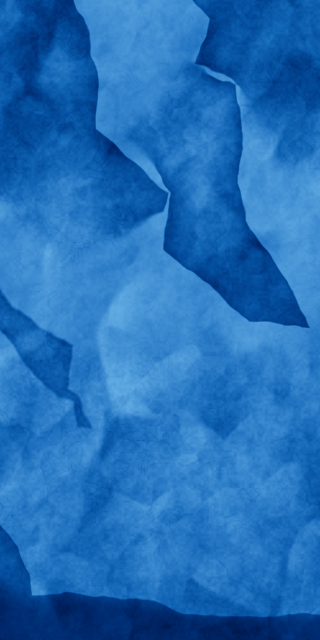
Write a Shadertoy shader that draws this texture.

```glsl
// Crumpled blue tissue paper: overlapping translucent folds, creased facets and fibre grain.

const vec3 PALETTE[8] = vec3[8](
    vec3(0.00, 0.08, 0.28), vec3(0.00, 0.17, 0.44), vec3(0.01, 0.30, 0.61), vec3(0.06, 0.39, 0.70),
    vec3(0.14, 0.46, 0.76), vec3(0.21, 0.52, 0.80), vec3(0.29, 0.59, 0.84), vec3(0.38, 0.67, 0.89));

const float CRUMPLE = 0.17;     // contrast of the creased facets
const float GRAIN = 0.085;      // contrast of the paper grain
const float FIBRE = 0.045;      // darkness of the fibres
const float EDGE = 0.0035;      // softness of a crisp fold
const float WOBBLE = 0.022;     // irregularity of fold outlines

// Outlines of the large folds; canvas width is 1, height is 2
const int N = 12;
const vec2 LEFT_SHEET[N] = vec2[N](
    vec2(-0.1, 2.1), vec2(0.21, 2.1), vec2(0.235, 2.0), vec2(0.307, 1.766), vec2(0.305, 1.6), vec2(0.39, 1.505),
    vec2(0.53, 1.396), vec2(0.515, 1.336), vec2(0.34, 1.245), vec2(0.195, 1.167), vec2(0.0, 1.388), vec2(-0.1, 1.48));
const vec2 RIGHT_SHEET[N] = vec2[N](
    vec2(0.58, 2.1), vec2(0.6, 2.0), vec2(0.651, 1.948), vec2(0.635, 1.88), vec2(0.609, 1.805), vec2(0.66, 1.785),
    vec2(0.703, 1.77), vec2(0.755, 1.727), vec2(0.79, 1.62), vec2(0.87, 1.5), vec2(1.1, 1.45), vec2(1.1, 2.1));
const vec2 CENTRE_FOLD[N] = vec2[N](
    vec2(0.604, 1.792), vec2(0.742, 1.734), vec2(0.763, 1.531), vec2(0.74, 1.448), vec2(0.771, 1.31), vec2(0.924, 1.089),
    vec2(0.964, 0.977), vec2(0.781, 1.0), vec2(0.672, 1.089), vec2(0.516, 1.219), vec2(0.536, 1.396), vec2(0.43, 1.57));
const vec2 SMALL_FOLD[N] = vec2[N](
    vec2(-0.1, 1.2), vec2(0.0, 1.09), vec2(0.04, 1.036), vec2(0.156, 0.958), vec2(0.229, 0.919), vec2(0.212, 0.782),
    vec2(0.25, 0.76), vec2(0.285, 0.655), vec2(0.24, 0.66), vec2(0.235, 0.745), vec2(0.182, 0.76), vec2(0.0, 0.97));
const vec2 BOTTOM_FOLD[N] = vec2[N](
    vec2(-0.1, 0.42), vec2(0.0, 0.36), vec2(0.057, 0.294), vec2(0.094, 0.216), vec2(0.104, 0.14), vec2(0.234, 0.14),
    vec2(0.43, 0.13), vec2(0.573, 0.086), vec2(0.755, 0.07), vec2(1.1, 0.09), vec2(1.1, -0.1), vec2(-0.1, -0.1));

vec2 hash2(vec2 p) {
    vec3 q = fract(p.xyx * vec3(0.1031, 0.1030, 0.0973));
    q += dot(q, q.yzx + 33.33);
    return fract((q.xx + q.yz) * q.zy);
}

float noise(vec2 p) {
    vec2 i = floor(p), f = fract(p);
    f = f * f * (3.0 - 2.0 * f);
    return mix(mix(hash2(i).x, hash2(i + vec2(1, 0)).x, f.x),
               mix(hash2(i + vec2(0, 1)).x, hash2(i + vec2(1, 1)).x, f.x), f.y);
}

vec2 wander(vec2 p) { return vec2(noise(p), noise(p + 41.7)) - 0.5; }

mat2 rotate(float a) { return mat2(cos(a), sin(a), -sin(a), cos(a)); }

// Tilted planes, one per scattered cell, meeting in narrow creases
float facets(vec2 p, float sharpness) {
    vec2 cell = floor(p);
    float sum = 0.0, total = 0.0;
    for (int y = -1; y <= 1; y++)
    for (int x = -1; x <= 1; x++) {
        vec2 id = cell + vec2(x, y);
        vec2 offset = p - id - hash2(id);
        float weight = exp(-sharpness * dot(offset, offset));
        sum += weight * dot(offset, hash2(id + 17.0) * 2.0 - 1.0);
        total += weight;
    }
    return sum / total;
}

// Signed distance to an outline, negative inside
float outline(vec2 p, vec2 v[N]) {
    float d = 100.0, side = 1.0;
    for (int i = 0; i < N; i++) {
        vec2 a = v[i], e = v[(i + N - 1) % N] - a, w = p - a;
        vec2 b = w - e * clamp(dot(w, e) / dot(e, e), 0.0, 1.0);
        d = min(d, dot(b, b));
        bvec3 c = bvec3(p.y >= a.y, p.y < a.y + e.y, e.x * w.y > e.y * w.x);
        if (all(c) || all(not(c))) side = -side;
    }
    return side * sqrt(d);
}

// Lays a sheet over the tone, shading from its rim to its inside
float fold(float tone, float d, float inner, float rim, float reach, float softness) {
    float shade = mix(inner, rim, exp(min(d, 0.0) / reach));
    return mix(tone, shade, 1.0 - smoothstep(-softness, softness, d));
}

vec3 paperColour(float tone) {
    vec3 colour = PALETTE[0];
    for (int i = 0; i < 7; i++) {
        float lo = PALETTE[i].g, hi = PALETTE[i + 1].g;
        colour = mix(colour, PALETTE[i + 1], clamp((tone - lo) / (hi - lo), 0.0, 1.0));
    }
    return colour;
}

void mainImage(out vec4 fragColor, in vec2 fragCoord) {
    vec2 p = fragCoord / iResolution.xy * vec2(1.0, 2.0);
    vec2 q = p + WOBBLE * wander(p * 11.0) + 0.3 * WOBBLE * wander(p * 35.0);

    // Back sheet, lit through the middle
    float tone = mix(0.475, 0.555, smoothstep(0.7, 1.05, p.y + 0.1 * p.x));
    tone -= 0.09 * smoothstep(0.82, 1.05, p.x + 0.12 * wander(p * 4.0).x) * (1.0 - smoothstep(0.85, 1.0, p.y));
    tone -= 0.05 * (1.0 - smoothstep(0.08, 0.3, p.y));

    // Large folds
    float blur = 1.0 - smoothstep(1.4, 1.62, p.y + 0.5 * p.x);
    float inner = mix(0.47, 0.35, smoothstep(1.2, 1.5, p.y));
    tone = fold(tone, outline(q, LEFT_SHEET), inner, mix(0.26, inner, blur), 0.06, mix(EDGE, 0.035, blur));
    blur = 1.0 - smoothstep(1.62, 1.74, p.y);
    inner = mix(0.44, 0.34, smoothstep(1.5, 1.8, p.y));
    tone = fold(tone, outline(q, RIGHT_SHEET), inner, mix(0.28, inner, blur), 0.035, mix(EDGE, 0.06, blur));
    blur = smoothstep(1.45, 1.6, p.y) * (1.0 - smoothstep(0.56, 0.66, p.x));
    inner = mix(0.32, 0.42, smoothstep(1.2, 1.5, p.y));
    tone = fold(tone, outline(q, CENTRE_FOLD), inner, mix(0.23, inner, blur), 0.04, mix(EDGE, 0.06, blur));
    tone = fold(tone, outline(q, SMALL_FOLD), 0.41, 0.29, 0.025, 2.0 * EDGE);
    inner = mix(0.15, 0.31, smoothstep(0.1, 0.25, p.y));
    tone = fold(tone, outline(q, BOTTOM_FOLD), inner, 0.23, 0.02, EDGE);

    // Creases, stretched along the falling diagonal
    vec2 c = rotate(0.5) * (p + 0.07 * wander(p * 5.0)) * vec2(1.0, 0.75);
    float crumple = facets(c * 4.5, 14.0) + 0.6 * facets(c * 9.0 + 7.0, 18.0) + 0.35 * facets(c * 19.0 + 3.0, 14.0);

    // Mottled grain and curling fibres
    float grain = 0.6 * noise(p * 125.0) + 0.5 * noise(rotate(0.7) * p * 62.0) + 0.3 * noise(p * 24.0) - 0.7;
    float strand = abs(noise(p * 38.0 + 3.0 * wander(p * 19.0)) - 0.5);
    float fibre = (1.0 - smoothstep(0.0, 0.09, strand)) * noise(p * 13.0 + 5.0) - 0.12;

    float gain = (0.4 + 0.6 * smoothstep(0.12, 0.35, tone)) * (1.0 - 0.4 * smoothstep(0.5, 0.56, tone));
    tone += gain * (CRUMPLE * crumple + GRAIN * grain - FIBRE * fibre);
    fragColor = vec4(paperColour(tone), 1.0);
}
```
